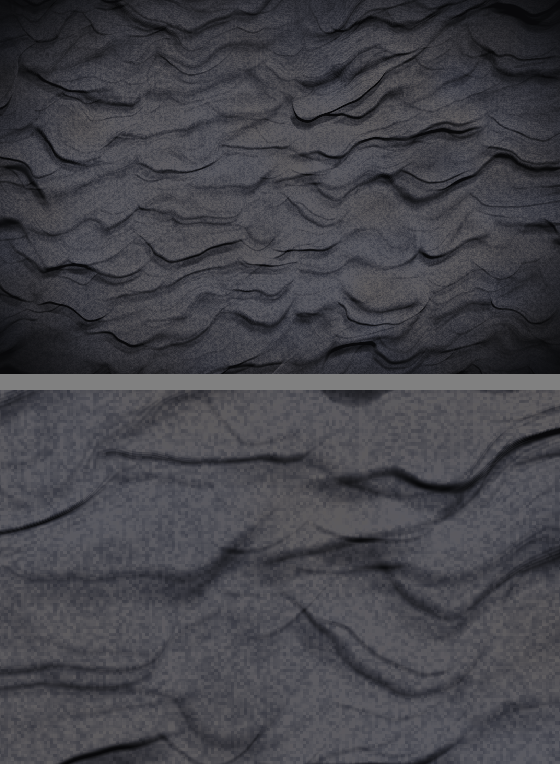
Top, the full canvas; bottom, a detail of the centre.
Give the GLSL for this texture, as a WebGL 1 fragment shader.

```glsl
precision highp float;
// Wind-and-water rippled black sand under soft light from above.
// A height field of scalloped lobes and broken sawtooth ridges, bent by noise,
// is shaded by its slope, then given strata, sand grain and a vignette.
uniform vec2 u_resolution;

const vec3 SHADOW_COLOR = vec3(0.030, 0.032, 0.038);
const vec3 SLATE_COLOR  = vec3(0.207, 0.209, 0.237);
const vec3 SAND_COLOR   = vec3(0.357, 0.354, 0.374);
const vec2 LIGHT_DIR    = vec2(0.30, 0.954);
const vec2 LOBE_CELL    = vec2(0.18, 0.10);
const float LOBE_LENGTH   = 0.12;
const float LOBE_HALF     = 0.14;
const float SMALL_LOBES   = 1.7;
const float RIDGE_SPACING = 0.15;
const float FLOW_TILT     = 0.22;
const float BASE_TONE     = 0.276;
const float FINE_SHADE    = 0.50;
const float WIDE_SHADE    = 0.19;
const float GRAIN_AMOUNT  = 0.125;
const float GRAIN_SCALE   = 342.0;

float hash(vec2 p) {
  return fract(sin(dot(p, vec2(127.1, 311.7))) * 43758.5453);
}

float noise(vec2 p) {
  vec2 i = floor(p);
  vec2 f = fract(p);
  f = f * f * f * (f * (f * 6.0 - 15.0) + 10.0);
  return mix(mix(hash(i), hash(i + vec2(1.0, 0.0)), f.x),
             mix(hash(i + vec2(0.0, 1.0)), hash(i + 1.0), f.x), f.y);
}

vec2 noise2(vec2 p) {
  return vec2(noise(p), noise(p + vec2(37.2, 11.8))) - 0.5;
}

// Tongues of sand: a steep curved front below, a gentle back above
float lobes(vec2 p) {
  vec2 home = floor(p / LOBE_CELL);
  float height = 0.0;
  for (int j = -2; j <= 0; j++) {
    for (int i = -1; i <= 1; i++) {
      vec2 cell = home + vec2(float(i), float(j));
      vec2 jitter = vec2(hash(cell), hash(cell + 19.3)) - 0.5;
      float bend = mix(0.8, 5.0, hash(cell + 5.7));
      float front = mix(0.007, 0.030, hash(cell + 8.1));
      float size = mix(0.35, 1.0, hash(cell + 13.9));
      vec2 d = p - (cell + 0.5 + 0.6 * jitter) * LOBE_CELL;
      float above = d.y - bend * d.x * d.x - 0.6 * jitter.y * d.x;
      float back = max(1.0 - above / LOBE_LENGTH, 0.0);
      float body = smoothstep(0.0, front, above) * back * sqrt(back);
      float side = 1.0 - smoothstep(0.5, 1.0, abs(d.x) / LOBE_HALF);
      height = max(height, size * body * side);
    }
  }
  return height;
}

// Long broken crests running across the sheet
float ridges(vec2 p) {
  float phase = p.y / RIDGE_SPACING + 1.9 * noise(p * vec2(3.6, 2.2))
              + 0.8 * noise(p * vec2(8.5, 5.0) + 4.0);
  float f = fract(phase);
  float strength = smoothstep(0.25, 0.75, noise(p * vec2(5.0, 7.0) + 21.0));
  float front = mix(0.05, 0.24, noise(p * 6.0 + 33.0));
  return strength * smoothstep(0.0, front, f) * (1.0 - f);
}

float sandHeight(vec2 p) {
  p.y -= FLOW_TILT * p.x;
  p += 0.12 * noise2(p * 4.5) + 0.055 * noise2(p * 11.0 + 7.0)
     + 0.010 * noise2(p * 30.0 + 15.0);
  return 0.82 * lobes(p + 3.0) + 0.68 * ridges(p)
       + 0.26 * lobes(p * SMALL_LOBES + 8.0)
       + 0.28 * noise(p * vec2(9.0, 12.0) + 60.0)
       + 0.09 * noise(p * vec2(22.0, 32.0));
}

void main() {
  vec2 uv = gl_FragCoord.xy / u_resolution;
  vec2 p = gl_FragCoord.xy / u_resolution.y;

  // Slope towards the light at two reaches: crisp faces and soft shade
  float h = sandHeight(p);
  float fine = sandHeight(p + LIGHT_DIR * 0.0045) - h;
  float wide = sandHeight(p + LIGHT_DIR * 0.028) - h;
  float tone = BASE_TONE - FINE_SHADE * fine;
  tone -= WIDE_SHADE * (max(wide, 0.0) + 0.5 * min(wide, 0.0));

  // Faint strata on the slopes and broad patches of damp sand
  float strataMask = smoothstep(0.40, 0.70, noise(p * 5.0 + 50.0));
  tone += 0.018 * strataMask * sin(h * 60.0);
  tone += 0.08 * (noise(p * 3.5 + 80.0) - 0.5);
  tone -= 0.5 * max(tone - 0.31, 0.0);

  // Vignette, then grain that fades with the light
  float vignette = 1.0 - 0.88 * smoothstep(0.32, 0.76, length(uv - 0.5));
  tone = max(tone, 0.025) * vignette;
  vec2 grainPoint = p * GRAIN_SCALE;
  float grain = 0.55 * (hash(floor(grainPoint)) - 0.5)
              + 0.45 * (noise(grainPoint * 0.57 + 9.0) - 0.5);
  tone += GRAIN_AMOUNT * grain * smoothstep(0.0, 0.28, tone);

  // Tone ramp with bluish slate and slightly warmer dry sand
  vec3 color = mix(SHADOW_COLOR, SLATE_COLOR,
                   clamp((tone - 0.03) / 0.18, 0.0, 1.0));
  color = mix(color, SAND_COLOR, clamp((tone - 0.21) / 0.14, 0.0, 1.0));
  float warmth = noise(p * 9.0 + 120.0) - 0.5 + 0.6 * grain;
  color *= 1.0 + warmth * vec3(0.05, 0.01, -0.06);
  gl_FragColor = vec4(color, 1.0);
}
```
